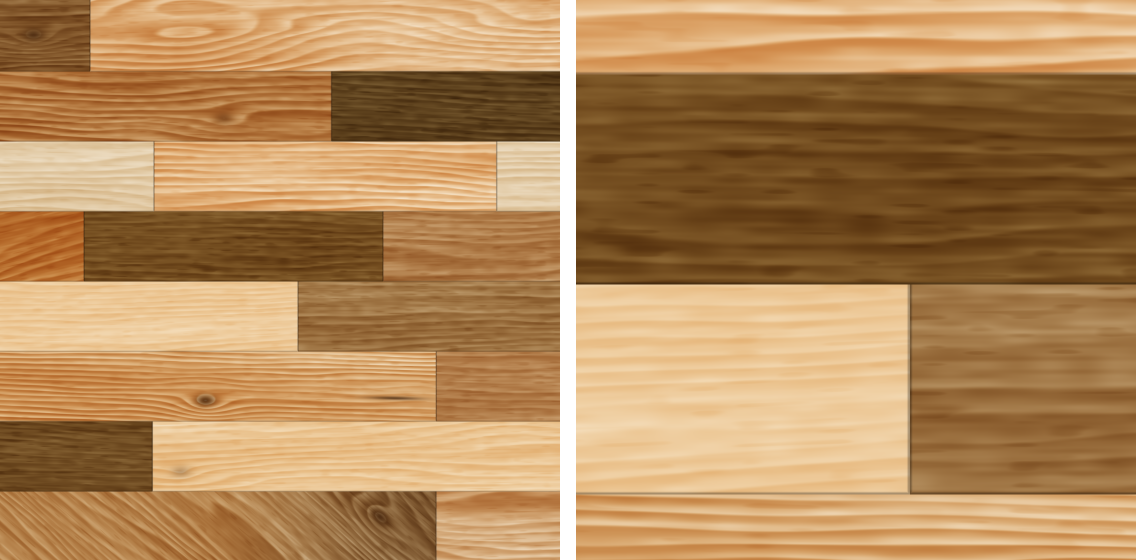
Left: the whole. Right: its middle third, enlarged.
Give the GLSL for this texture, as a Shadertoy shader.

```glsl
// Eight rows of mixed-tone wooden floor boards with grain, knots and fine seams.

// Joint positions along each row, top row first (2.0 = no second joint)
const vec2 JOINTS[8] = vec2[8](
    vec2(.161, 2.), vec2(.592, 2.), vec2(.275, .887), vec2(.150, .684),
    vec2(.532, 2.), vec2(.779, 2.), vec2(.272, 2.), vec2(.779, 2.));

// Board tones: outer (first) and inner (second) board of each row
const vec3 FIRST_TONE[8] = vec3[8](
    vec3(.50, .33, .16), vec3(.69, .45, .23), vec3(.89, .80, .66), vec3(.72, .43, .18),
    vec3(.93, .79, .60), vec3(.83, .62, .39), vec3(.42, .28, .12), vec3(.65, .46, .26));
const vec3 SECOND_TONE[8] = vec3[8](
    vec3(.87, .68, .47), vec3(.36, .25, .11), vec3(.88, .68, .46), vec3(.46, .31, .13),
    vec3(.60, .43, .24), vec3(.69, .48, .28), vec3(.92, .77, .57), vec3(.80, .61, .41));

// Grain: ring density and contrast of the first board, then of the second
const vec4 GRAIN[8] = vec4[8](
    vec4(70., .35, 45., .75), vec4(65., .65, 80., .25),
    vec4(60., .50, 85., .75), vec4(55., .35, 75., .22),
    vec4(80., .28, 70., .32), vec4(100., .85, 65., .35),
    vec4(80., .20, 60., .45), vec4(50., .42, 60., .60));

// Knot of each row: x, height within the row, strength
const vec3 KNOTS[8] = vec3[8](
    vec3(.06, .52, .9), vec3(.40, .33, .4), vec3(0.), vec3(0.),
    vec3(0.), vec3(.367, .30, 1.), vec3(.323, .28, .35), vec3(.678, .64, .9));

float hash(vec2 p) {
    vec3 q = fract(p.xyx * .1031);
    q += dot(q, q.yzx + 33.33);
    return fract((q.x + q.y) * q.z);
}

float noise(vec2 p) {
    vec2 i = floor(p), f = fract(p);
    f = f * f * (3. - 2. * f);
    return mix(mix(hash(i), hash(i + vec2(1, 0)), f.x),
               mix(hash(i + vec2(0, 1)), hash(i + vec2(1, 1)), f.x), f.y);
}

float blob(vec2 p) { return exp(-dot(p, p)); }

vec3 floorColor(vec2 p) {
    // Board lookup
    float depth = (1. - p.y - .0026) * 8.;
    float rowIndex = clamp(floor(depth), 0., 7.);
    int row = int(rowIndex);
    float height = 1. - (depth - rowIndex);
    vec2 joint = JOINTS[row];
    float board = step(joint.x, p.x) + step(joint.y, p.x);
    bool second = board == 1.;
    vec3 tone = second ? SECOND_TONE[row] : FIRST_TONE[row];
    vec2 grain = second ? GRAIN[row].zw : GRAIN[row].xy;
    if (row == 3 && board == 2.) tone = vec3(.69, .49, .29);
    bool diagonal = row == 7 && !second;
    if (diagonal) tone *= 1.08 - .3 * smoothstep(.35, .75, p.x);
    float seed = 10. + 60. * hash(vec2(rowIndex + 3., board * 7. + 1.));

    // Grain space, centred on the knot and turned along the fibres
    vec3 knot = KNOTS[row];
    if ((knot.x > joint.x) != (p.x > joint.x)) knot.z = 0.;
    vec2 q = vec2(p.x - knot.x, (height - knot.y) / 8.);
    float tilt = diagonal ? .72 : .08 * (hash(vec2(seed, 5.)) - .5);
    if (row == 3 && board == 0.) tilt = -.22;
    q = mat2(cos(tilt), sin(tilt), -sin(tilt), cos(tilt)) * q;
    float crack = row == 5 ? blob((q - vec2(.338, .011)) * vec2(22, 330)) : 0.;

    // Growth rings parted around the knot
    float around = knot.z * blob(q * vec2(16, 32));
    vec2 bent = vec2(q.x, q.y * (1. - .85 * around));
    float rings = bent.y * grain.x
        + 190. / grain.x * noise(bent * vec2(3, 15) + seed)
        + .6 * noise(bent * vec2(10, 55) + seed)
        + 3. * knot.z * exp(-length(q * vec2(32, 58)));
    float t = fract(rings);
    float ring = smoothstep(0., .8, t) - smoothstep(.8, 1., t);
    ring *= .3 + 1.1 * noise(q * vec2(4, 32) + seed + 9.);

    // Broad bands, fine fibres and short pores
    float band = noise(bent * vec2(2.5, 24) + seed + 20.) - .5;
    float fibre = noise(q * vec2(14, 380) + seed) + noise(q * vec2(50, 200) + seed) - 1.;
    float pores = smoothstep(.7, .95, noise(q * vec2(38, 290) + seed + 40.));
    float shade = grain.y * (ring - .42 + .8 * band) + .2 * fibre + .16 * pores;
    vec3 color = pow(tone, vec3(1. + shade));

    // Knot heart and crack
    float heart = knot.z * blob(q * vec2(62, 105));
    color = mix(color, vec3(.27, .15, .06), .75 * max(heart, crack));

    // Seams
    float seam = min(abs(height) / 8., min(abs(p.x - joint.x), abs(p.x - joint.y)));
    return color * (.7 + .3 * smoothstep(.0004, .002, seam));
}

void mainImage(out vec4 fragColor, in vec2 fragCoord) {
    // Four samples per pixel smooth the board edges
    vec3 sum = vec3(0.);
    for (int i = 0; i < 4; i++) {
        vec2 offset = vec2(i % 2, i / 2) * .5 - .25;
        sum += floorColor((fragCoord + offset) / iResolution.xy);
    }
    fragColor = vec4(sum / 4., 1.);
}
```
